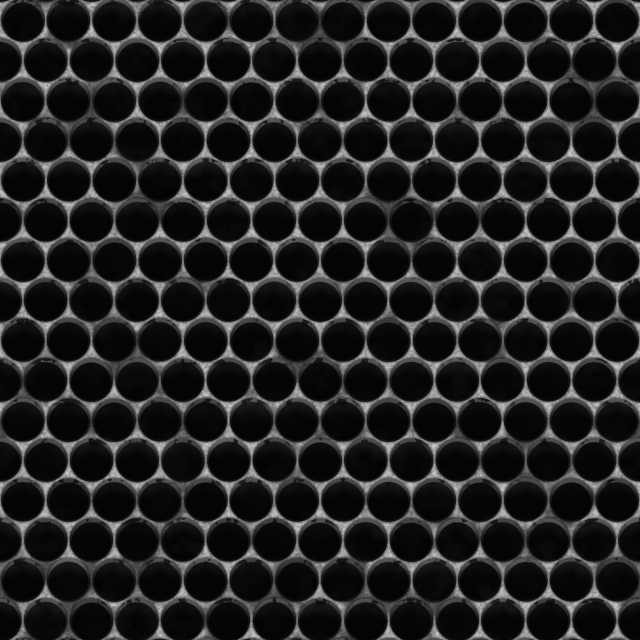
Write a three.js fragment shader that draws this pattern.

```glsl
#define COLUMNS 14.0
#define ROWS 16.0
#define RADIUS 0.476
#define JITTER 0.006
#define EDGE 0.014
#define BLACK 0.016
#define RIM 0.25
#define SHEEN 0.075
#define GROUT 0.66
#define GRAIN 0.34
#define DIRT 0.75

varying vec2 vUv;

float hash(vec2 p) {
  vec3 q = fract(vec3(p.xyx) * 0.1031);
  q += dot(q, q.yzx + 33.33);
  return fract((q.x + q.y) * q.z);
}

// Value noise that wraps after a whole number of cells
float noise(vec2 uv, float cells) {
  vec2 p = uv * cells;
  vec2 i = floor(p);
  vec2 f = fract(p);
  f = f * f * (3.0 - 2.0 * f);
  vec2 a = mod(i, cells);
  vec2 b = mod(i + 1.0, cells);
  return mix(mix(hash(a), hash(vec2(b.x, a.y)), f.x),
             mix(hash(vec2(a.x, b.y)), hash(b), f.x), f.y);
}

float fbm(vec2 uv, float cells) {
  float sum = 0.0;
  float weight = 0.5;
  for (int i = 0; i < 4; i++) {
    sum += weight * noise(uv, cells);
    cells *= 2.0;
    weight *= 0.5;
  }
  return sum / 0.9375;
}

// Offset from the nearest tile centre (xy) and the wrapped tile id (zw)
vec4 nearestTile(vec2 uv) {
  vec2 grid = uv * vec2(COLUMNS, ROWS);
  vec4 best = vec4(9.0);
  for (int k = -1; k <= 1; k++) {
    float row = floor(grid.y) + float(k);
    float shift = 0.5 * mod(row, 2.0);
    float column = floor(grid.x - shift + 0.5);
    vec2 id = mod(vec2(column, row), vec2(COLUMNS, ROWS));
    vec2 offset = grid - vec2(column + shift, row + 0.5);
    offset.y *= COLUMNS / ROWS;
    offset += JITTER * (2.0 * vec2(hash(id + 31.0), hash(id + 67.0)) - 1.0);
    if (dot(offset, offset) < dot(best.xy, best.xy)) best = vec4(offset, id);
  }
  return best;
}

// Glazed tile: black face, lit upper bevel, faint sheen and specks
float tileShade(vec2 p, vec2 id, vec2 uv) {
  float variation = hash(id + 11.0);
  float r = length(p);
  float up = p.y / max(r, 0.001);

  // The face is a smaller disc set low, leaving a crescent of bevel
  float face = length(p + vec2(0.0, 0.085)) - mix(0.88, 0.92, variation);
  float bevel = smoothstep(-0.03, 0.05, face);
  float lit = smoothstep(-0.25, 0.9, up);
  float rim = RIM * mix(0.7, 1.1, hash(id + 23.0)) * bevel * lit;

  float glow = smoothstep(0.15, 0.95, r) * smoothstep(-0.1, 1.0, up);
  float sheen = SHEEN * mix(0.3, 1.2, variation) * glow;
  float lowerRim = 0.05 * smoothstep(0.88, 0.97, r) * (1.0 - lit);
  float smudge = 0.03 * hash(id + 47.0) * smoothstep(0.4, 0.8, fbm(uv, 42.0));

  float specks = smoothstep(0.53, 0.66, fbm(uv, 84.0) + 0.14 * (hash(id + 5.0) - 0.5));
  specks *= smoothstep(0.5, 0.85, p.y);
  return BLACK + (rim + sheen) * (1.0 - DIRT * specks) + lowerRim + smudge;
}

// Cement: fine grain, cloudy stains, shadow along the tile edge
float groutShade(float gap, vec2 uv) {
  float grain = 0.6 * noise(uv, 350.0) + 0.4 * noise(uv, 180.0) - 0.5;
  float stain = smoothstep(0.5, 0.78, fbm(uv, 18.0));
  float shadow = mix(0.62, 1.0, smoothstep(0.0, 0.06, gap));
  return (GROUT + GRAIN * grain) * shadow * (1.0 - 0.55 * stain);
}

void main() {
  vec4 tile = nearestTile(vUv);
  float gap = length(tile.xy) - RADIUS;
  float cover = 1.0 - smoothstep(-EDGE, EDGE, gap);
  float shade = mix(groutShade(gap, vUv),
                    tileShade(tile.xy / RADIUS, tile.zw, vUv), cover);
  gl_FragColor = vec4(vec3(shade), 1.0);
}
```
